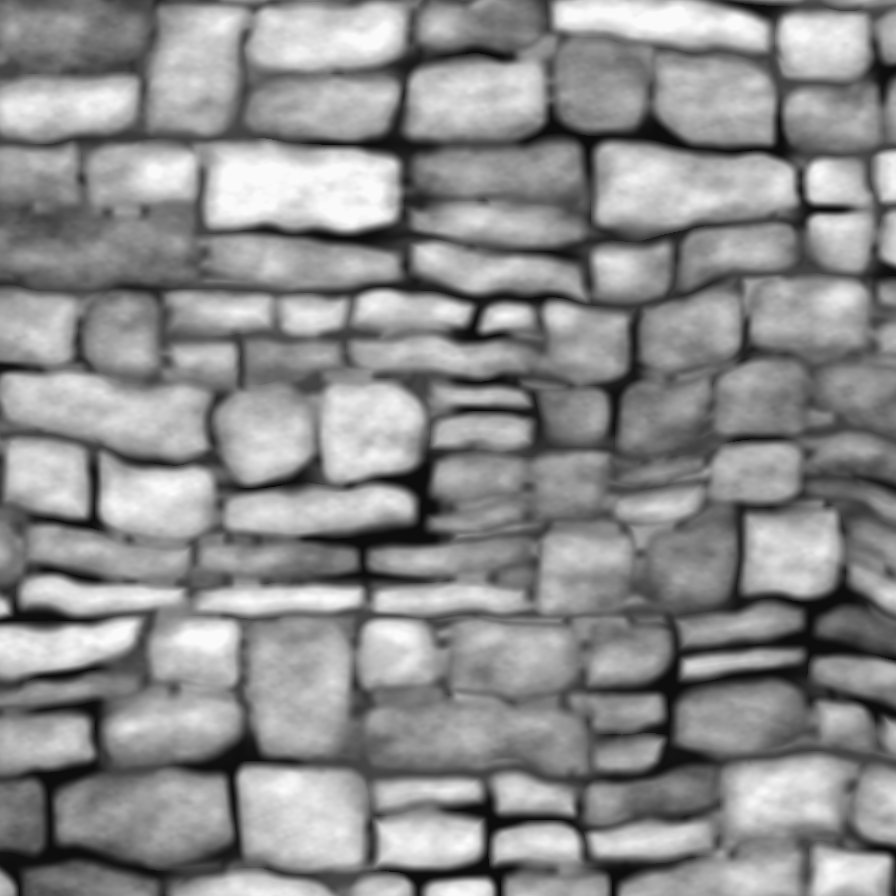
Write a Shadertoy shader that draws this texture.

```glsl
// Dry stone wall in soft grey light: wavy courses are cut into cells, each cell
// is split at random into smaller blocks, and every block holds one worn stone
// with chipped corners. Smaller, dimmer stones fill the dark joints behind.

const vec2 COURSES = vec2(4.5, 7.2);   // cells across and courses up the canvas
const float MIN_SPLIT_HEIGHT = 0.075;  // lower blocks are not halved again
const float FILL_SCALE = 2.0;          // how much smaller the filling stones are
const vec3 STONE_TINT = vec3(1.0);

struct Stone {
    vec2 local;    // position within the block, -1 to 1
    float dist;    // signed distance to the outline
    float seed;
};

float hash(vec2 p) {
    return fract(sin(dot(p, vec2(127.1, 311.7))) * 43758.5453);
}

float noise(vec2 p) {
    vec2 i = floor(p), f = fract(p);
    f = f * f * f * (f * (f * 6.0 - 15.0) + 10.0);
    float low = mix(hash(i), hash(i + vec2(1, 0)), f.x);
    float high = mix(hash(i + vec2(0, 1)), hash(i + vec2(1, 1)), f.x);
    return mix(low, high, f.y);
}

float fbm(vec2 p) {
    float sum = 0.0, amp = 0.56;
    for (int i = 0; i < 4; i++) {
        sum += amp * noise(p);
        p = mat2(1.6, 1.2, -1.2, 1.6) * p + 7.3;
        amp *= 0.46;
    }
    return sum;
}

float smoothMax(float a, float b, float k) {
    float h = max(k - abs(a - b), 0.0) / k;
    return max(a, b) + h * h * k * 0.25;
}

// Jittered border number i of a row of cells
float border(float i, float seed) {
    return i + 0.56 * (hash(vec2(i, seed)) - 0.5);
}

// Lower and upper border of the cell that holds x
vec2 span(float x, float seed) {
    float i = floor(x);
    if (x < border(i, seed)) i -= 1.0;
    else if (x >= border(i + 1.0, seed)) i += 1.0;
    return vec2(border(i, seed), border(i + 1.0, seed));
}

// Rounded block with chipped corners and an eroded rim
float outline(vec2 q, vec2 halfSize, float seed) {
    float radius = min(halfSize.x, halfSize.y) * mix(0.2, 0.6, hash(vec2(seed, 1.7)));
    vec2 e = abs(q) - halfSize + radius;
    float d = length(max(e, 0.0)) + min(max(e.x, e.y), 0.0) - radius;
    for (int i = 0; i < 4; i++) {
        vec2 corner = vec2(i % 2, i / 2) * 2.0 - 1.0;
        vec2 n = normalize(corner * halfSize.yx);
        float reach = mix(0.74, 1.1, hash(vec2(seed, float(i) + 4.0)));
        d = smoothMax(d, dot(n, q - corner * halfSize * reach), 0.01);
    }
    return d + 0.005 * noise(q * 34.0 + seed * 50.0);
}

// Finds the block around p and the stone inside it
Stone layStone(vec2 p, float layer) {
    vec2 g = p * COURSES;
    vec2 course = span(g.y, layer);
    vec2 cell = span(g.x, course.x + 3.1);
    vec2 lo = vec2(cell.x, course.x) / COURSES;
    vec2 hi = vec2(cell.y, course.y) / COURSES;
    float seed = hash(lo + layer);
    for (int i = 0; i < 4; i++) {
        vec2 size = hi - lo;
        if (size.x * size.y < mix(0.006, 0.028, hash(vec2(seed, 2.3)))) break;
        bool upright = size.x > size.y * mix(1.5, 2.6, hash(vec2(seed, 5.9)));
        if (!upright && size.y < MIN_SPLIT_HEIGHT) break;
        vec2 cut = mix(lo, hi, mix(0.34, 0.66, hash(vec2(seed, 8.1))));
        bool upper = upright ? p.x > cut.x : p.y > cut.y;
        if (upright) { if (upper) lo.x = cut.x; else hi.x = cut.x; }
        else { if (upper) lo.y = cut.y; else hi.y = cut.y; }
        seed = hash(vec2(seed, upper ? 11.0 : 17.0));
    }
    vec2 halfSize = 0.5 * (hi - lo);
    vec2 q = p - 0.5 * (lo + hi);
    return Stone(q / halfSize, outline(q, halfSize, seed), seed);
}

// Grey of a stone face: own tone, mottling, relief lit from above, dim rim
float stoneTone(Stone s, vec2 p) {
    vec2 grain = p * vec2(17.0, 24.0) + s.seed * 90.0;
    float mottle = fbm(grain);
    float relief = mottle - fbm(grain + vec2(-0.12, 0.3));
    float tone = mix(0.52, 0.88, hash(vec2(s.seed, 6.6)));
    tone += 0.45 * (mottle - 0.5) + 0.25 * relief + 0.06 * s.local.y;
    return tone * mix(0.74, 1.0, smoothstep(0.0, -0.026, s.dist));
}

void mainImage(out vec4 fragColor, in vec2 fragCoord) {
    vec2 uv = fragCoord / iResolution.y;

    // Bend the courses and roughen the joints
    vec2 p = uv + vec2(0.022, 0.045) * (vec2(noise(uv * 5.0), noise(uv * 4.5 + 31.0)) - 0.5);
    p += 0.012 * (vec2(noise(uv * 21.0 + 9.0), noise(uv * 21.0 + 57.0)) - 0.5);

    // Dark joints, partly filled with small stones
    Stone filler = layStone(p * FILL_SCALE + 5.0, 40.0);
    float packed = smoothstep(0.2, 0.7, noise(uv * 13.0 + 3.0));
    float fillCover = smoothstep(0.006, -0.018, filler.dist) * packed;
    float grey = mix(0.05 + 0.22 * packed, 0.68 * stoneTone(filler, uv), fillCover);

    // Large stones in front, under uneven light
    Stone stone = layStone(p, 12.0);
    float light = 0.26 * (noise(uv * 2.4 + 14.0) - 0.5);
    grey = mix(grey, stoneTone(stone, uv) + light, smoothstep(0.004, -0.01, stone.dist));

    fragColor = vec4(STONE_TINT * clamp(grey, 0.02, 0.98), 1.0);
}
```
